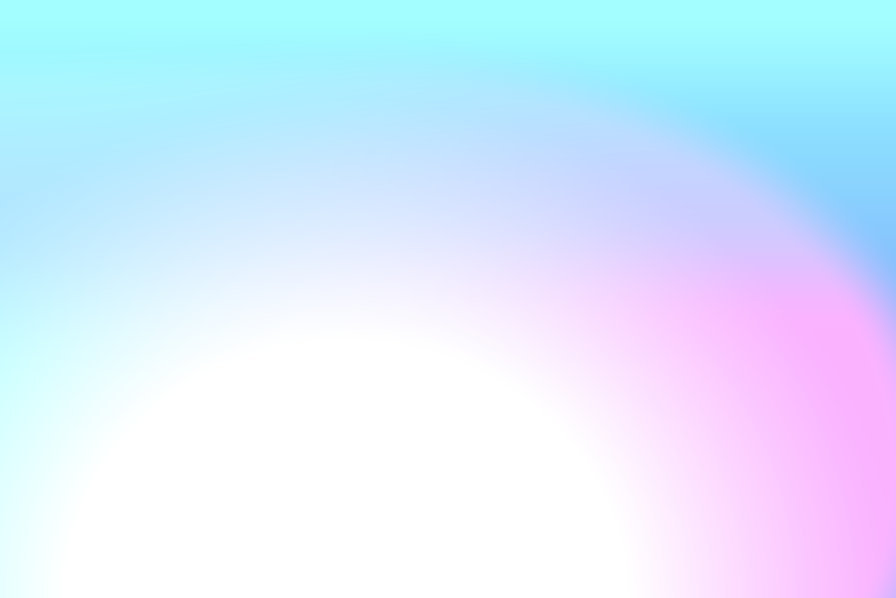
Reproduce this background procedurally as a Shadertoy shader.

```glsl
// Soft pastel backdrop: a wide dome, cyan on the left and pink on the right,
// stands before a blue sky, with a white glow rising from the lower edge.
// Built from vertical colour ramps blended by two elliptical distances.

// Distance from an ellipse centre, equal to 1 on its rim.
float ellipseRadius(vec2 p, vec2 centre, vec2 radii) {
    return length((p - centre) / radii);
}

vec3 skyColor(float y) {
    vec3 blue = mix(vec3(0.52, 0.73, 0.99), vec3(0.55, 0.88, 1.0), smoothstep(0.45, 0.85, y));
    return mix(blue, vec3(0.64, 1.0, 1.0), smoothstep(0.75, 1.0, y));
}

vec3 domeColor(vec2 p) {
    // Cool left side: aqua, pale blue, then cyan at the top.
    vec3 cool = mix(vec3(0.68, 1.0, 1.0), vec3(0.70, 0.91, 1.0), smoothstep(0.35, 0.62, p.y));
    cool = mix(cool, vec3(0.64, 1.0, 1.0), smoothstep(0.65, 1.0, p.y));

    // Warm right side: pink, lavender, then light blue at the top.
    vec3 warm = mix(vec3(0.98, 0.70, 1.0), vec3(0.80, 0.80, 1.0), smoothstep(0.45, 0.65, p.y));
    warm = mix(warm, vec3(0.68, 0.92, 1.0), smoothstep(0.60, 0.95, p.y));

    return mix(cool, warm, smoothstep(0.0, 1.2, p.x));
}

void mainImage(out vec4 fragColor, in vec2 fragCoord) {
    // Canvas units: 1.5 wide, 1 high.
    vec2 p = fragCoord / iResolution.xy * vec2(1.5, 1.0);

    // Dome with a soft rim; its left half stays level.
    vec2 domePoint = vec2(max(p.x, 0.6), p.y);
    float domeRadius = ellipseRadius(domePoint, vec2(0.6, 0.22), vec2(1.0, 0.71));
    float dome = 1.0 - smoothstep(0.89, 1.04, domeRadius);

    // White core with a long falloff.
    float glowRadius = ellipseRadius(p, vec2(0.58, 0.0), vec2(0.47, 0.43));
    float glow = pow(1.0 - clamp((glowRadius - 1.0) * 1.05, 0.0, 1.0), 1.2);

    vec3 inside = mix(domeColor(p), vec3(1.0), glow);
    fragColor = vec4(mix(skyColor(p.y), inside, dome), 1.0);
}
```
